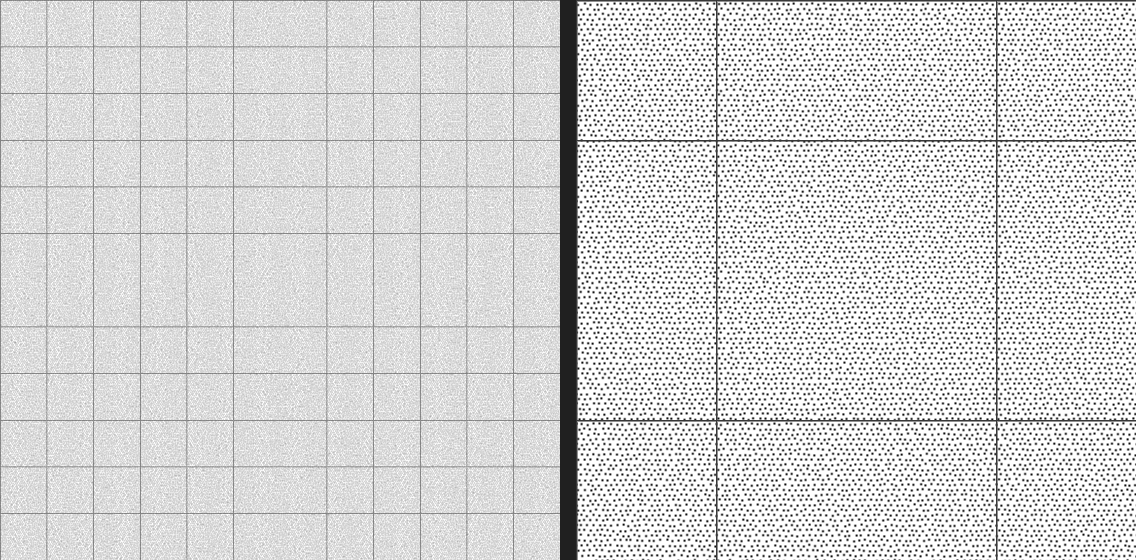
Left, the full canvas; right, a detail of the centre.
Reproduce this pattern procedurally as a WebGL 2 fragment shader.

```glsl
#version 300 es
precision highp float;
// Fine dark stipple on white, crossed by thin grey rules on a 12 by 12 grid
// whose middle rule is left out both ways. Dots sit on a jittered, staggered
// lattice that wraps; box-filtered coverage keeps dots and rules smooth.

#define GRID_CELLS 12.0
#define SKIPPED_RULE 6.0
#define RULE_WIDTH 0.00092
#define RULE_COLOR vec3(0.22)
#define DOT_COLUMNS 288.0
#define DOT_ROWS 332.0
#define DOT_SIZE 0.00122
#define DOT_JITTER 0.36
#define DOT_SOFTNESS 1.6
#define DOT_COLOR vec3(0.05)
#define PAPER_COLOR vec3(1.0)

uniform vec2 u_resolution;
out vec4 fragColor;

// Integer hash of a lattice cell, giving two values from 0 to 1
vec2 hashCell(vec2 cell) {
    uvec2 v = uvec2(cell) * 1664525u + 1013904223u;
    v.x += v.y * 1664525u;
    v.y += v.x * 1664525u;
    v ^= v >> 16u;
    v.x += v.y * 1664525u;
    v.y += v.x * 1664525u;
    v ^= v >> 16u;
    return vec2(v & 65535u) / 65535.0;
}

// Share of a filter window covered by a bar, separately on each axis
vec2 barCoverage(vec2 offset, vec2 barSize, vec2 window) {
    vec2 lower = max(offset - 0.5 * window, -0.5 * barSize);
    vec2 upper = min(offset + 0.5 * window, 0.5 * barSize);
    return max(upper - lower, 0.0) / window;
}

// Sum of the small square dots around a point
float stipple(vec2 uv, vec2 window) {
    vec2 counts = vec2(DOT_COLUMNS, DOT_ROWS);
    vec2 lattice = uv * counts;
    float ink = 0.0;
    for (int j = -2; j <= 2; j++) {
        float row = floor(lattice.y) + float(j);
        float stagger = 0.5 * mod(row, 2.0);
        float column = floor(lattice.x - stagger);
        for (int i = -2; i <= 2; i++) {
            vec2 cell = vec2(column + float(i), row);
            vec2 jitter = DOT_JITTER * (hashCell(mod(cell, counts)) - 0.5);
            vec2 center = cell + vec2(stagger, 0.0) + 0.5 + jitter;
            vec2 offset = (lattice - center) / counts;
            vec2 cover = barCoverage(offset, vec2(DOT_SIZE), window);
            ink += cover.x * cover.y;
        }
    }
    return min(ink, 1.0);
}

// Rules start at the left and top edges and wrap around the canvas
float rules(vec2 uv, vec2 pixel) {
    vec2 position = vec2(uv.x, 1.0 - uv.y) - 0.5 * RULE_WIDTH;
    vec2 index = floor(position * GRID_CELLS + 0.5);
    vec2 offset = position - index / GRID_CELLS;
    vec2 kept = step(0.5, abs(mod(index, GRID_CELLS) - SKIPPED_RULE));
    vec2 cover = kept * barCoverage(offset, vec2(RULE_WIDTH), pixel);
    return max(cover.x, cover.y);
}

void main() {
    vec2 pixel = 1.0 / u_resolution;
    vec2 uv = gl_FragCoord.xy * pixel;
    vec3 color = mix(PAPER_COLOR, DOT_COLOR, stipple(uv, DOT_SOFTNESS * pixel));
    color = mix(color, RULE_COLOR, rules(uv, pixel));
    fragColor = vec4(color, 1.0);
}
```
